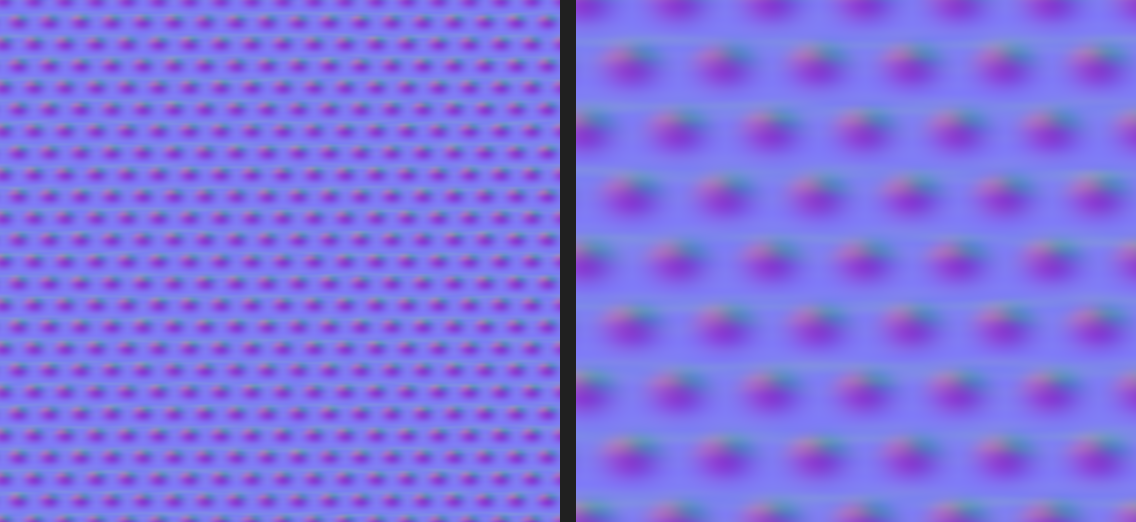
Left: the whole. Right: its middle third, enlarged.
A Shadertoy shader for this texture map:

```glsl
const float TAU = 6.2831853;
const vec2 GRID = vec2(18.0, 24.0); // dots across, rows down (even, so the stagger wraps)

vec2 gradientAt(vec2 cell, vec2 period) {
    cell = mod(cell, period);
    float angle = TAU * fract(sin(dot(cell, vec2(127.1, 311.7))) * 4375.85);
    return vec2(cos(angle), sin(angle));
}

// Gradient noise that wraps after a whole period
float wrappedNoise(vec2 p, vec2 period) {
    vec2 i = floor(p), f = fract(p);
    vec2 u = f * f * f * (f * (f * 6.0 - 15.0) + 10.0);
    vec2 e = vec2(0.0, 1.0);
    float low = mix(dot(gradientAt(i, period), f),
                    dot(gradientAt(i + e.yx, period), f - e.yx), u.x);
    float high = mix(dot(gradientAt(i + e, period), f - e),
                     dot(gradientAt(i + e.yy, period), f - e.yy), u.x);
    return mix(low, high, u.y);
}

float bell(float x, float width) {
    x /= width;
    return exp(-x * x);
}

void mainImage(out vec4 fragColor, in vec2 fragCoord) {
    vec2 uv = fragCoord / iResolution.xy;
    vec2 grid = uv * GRID + vec2(-0.1, 0.09);
    float nearestRow = floor(grid.y + 0.5);
    vec3 color = vec3(0.5, 0.49, 0.97);
    float bands = 0.0;

    // Soft dimples; neighbouring rows overlap
    for (int k = -1; k <= 1; k++) {
        float row = nearestRow + float(k);
        float across = fract(grid.x - 0.5 * mod(row, 2.0) + 0.5) - 0.5;
        float x = across * 1.43;
        float y = grid.y - row;
        float side = sin(TAU * across);

        float core = bell(x, 0.42) * bell(y, 0.27);
        float rim = bell(x, 0.46) * bell(y - 0.27 + 0.35 * x * x, 0.17);
        float band = bell(y - 0.43, 0.15);

        color += core * vec3(0.02 - 0.05 * side, -0.26, -0.14);
        color += rim * vec3(-0.01 - 0.19 * side, 0.07 + 0.04 * side, -0.19);
        color += band * vec3(-0.01, 0.045, -0.05);
        bands += band + 0.5 * rim;
    }

    // Fine horizontal streaks, strongest along the pale bands
    vec2 streakPeriod = vec2(18.0, 144.0);
    float streak = wrappedNoise(uv * streakPeriod, streakPeriod);
    color += streak * (0.02 + 0.05 * bands) * vec3(0.4, 0.9, -0.8);

    fragColor = vec4(clamp(color, 0.0, 1.0), 1.0);
}
```
